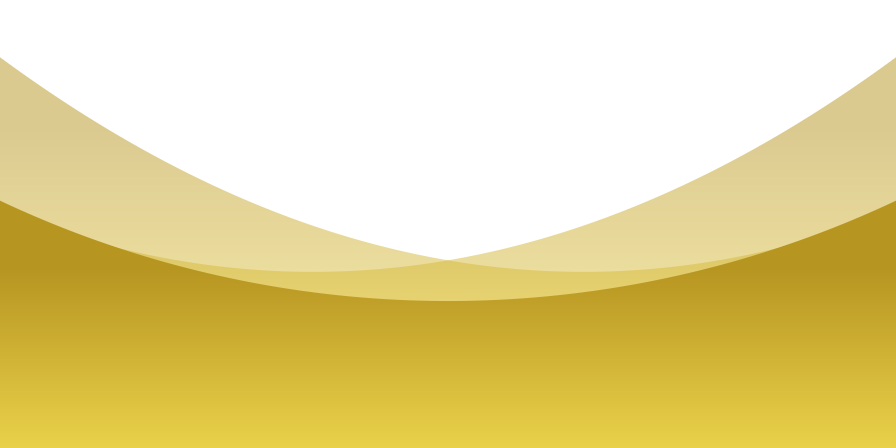
Reproduce this background procedurally as a Shadertoy shader.

```glsl
// Draws a white backdrop over a golden bowl with two crossing translucent swooshes.

const vec3 WHITE = vec3(1.0);
const vec3 DARK_GOLD = vec3(0.718, 0.584, 0.130);
const vec3 BRIGHT_GOLD = vec3(0.915, 0.820, 0.290);
const float SWOOSH_OPACITY = 0.5;

// Vertical gold gradient, flat above darkY and below brightY
vec3 goldGradient(float y, float darkY, float brightY) {
    return mix(DARK_GOLD, BRIGHT_GOLD, clamp((darkY - y) / (darkY - brightY), 0.0, 1.0));
}

// Approximate signed distance to the area below a parabola
float belowParabola(vec2 p, vec2 vertex, float bend) {
    vec2 q = p - vertex;
    float slope = 2.0 * bend * q.x;
    return (q.y - bend * q.x * q.x) / sqrt(1.0 + slope * slope);
}

// Signed distance to the area outside a circle resting on its lowest point
float outsideCircle(vec2 p, float bottomY, float radius) {
    return radius - length(p - vec2(0.0, bottomY + radius));
}

// Antialiased coverage of a signed distance
float coverage(float dist, float pixel) {
    return clamp(0.5 - dist / pixel, 0.0, 1.0);
}

void mainImage(out vec4 fragColor, in vec2 fragCoord) {
    // Canvas height is one unit; x is zero at the centre
    float pixel = 1.0 / iResolution.y;
    vec2 p = vec2(fragCoord.x - 0.5 * iResolution.x, fragCoord.y) * pixel;
    vec3 color = WHITE;

    // Two mirrored translucent swooshes
    vec3 swooshGold = goldGradient(p.y, 0.714, 0.208);
    for (float side = -1.0; side <= 1.0; side += 2.0) {
        float dist = belowParabola(p, vec2(0.302 * side, 0.3932), 0.2826);
        color = mix(color, swooshGold, SWOOSH_OPACITY * coverage(dist, pixel));
    }

    // Solid front bowl
    vec3 bowlGold = goldGradient(p.y, 0.401, 0.0);
    float bowl = outsideCircle(p, 0.3281, 2.344);
    color = mix(color, bowlGold, coverage(bowl, pixel));

    fragColor = vec4(color, 1.0);
}
```
